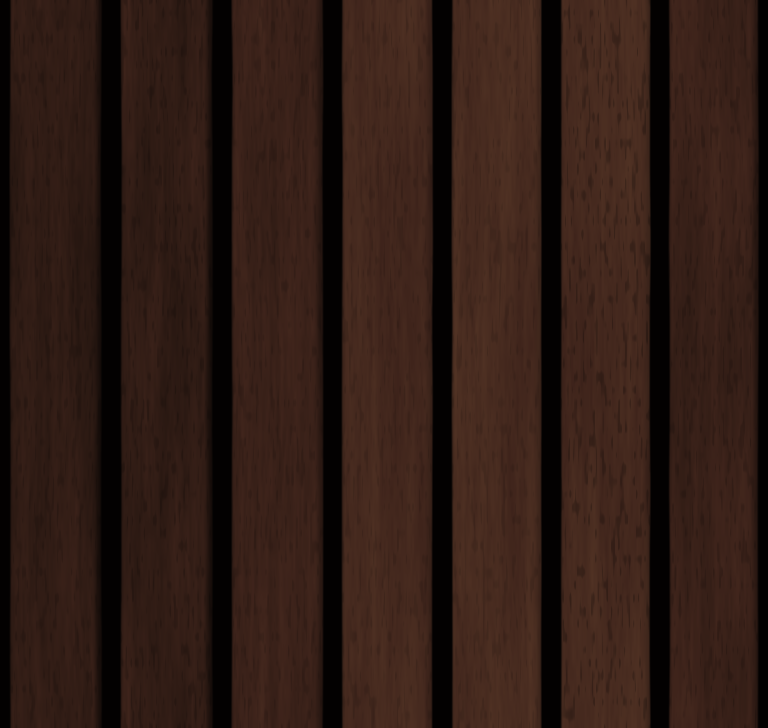
Give the GLSL for this texture, as a WebGL 1 fragment shader.

```glsl
precision highp float;
// Seven dark, fine-grained wooden slats standing upright over black gaps; tiles both ways.

uniform vec2 u_resolution;

const float TAU = 6.2831853;
const float SLATS = 7.0;          // repeats across
const float HALF_WIDTH = 0.41;    // half a slat, in units of the slat pitch
const float SPACING_DRIFT = 0.0045;
const float EDGE_SOFTNESS = 0.012;
const float EDGE_WOBBLE = 0.010;
const float LIGHTEST_X = 0.64;    // where the slats are lightest
const float TONE_MEAN = 0.49;
const float TONE_SWING = 0.25;
const float GRAIN_WARP = 0.007;
const float PORE_DEPTH = 0.24;

// Noise cells across and down the canvas, all whole numbers
const vec2 BLOTCH_CELLS = vec2(21.0, 4.0);
const vec2 BAND_CELLS = vec2(84.0, 3.0);
const vec2 STREAK_CELLS = vec2(210.0, 9.0);
const vec2 FIBRE_CELLS = vec2(390.0, 40.0);
const vec2 PORE_CELLS = vec2(340.0, 56.0);
const vec2 WOBBLE_CELLS = vec2(14.0, 9.0);

const vec3 GAP_COLOR = vec3(0.010, 0.005, 0.005);
const vec3 DARK_WOOD = vec3(0.145, 0.085, 0.062);
const vec3 RED_WOOD = vec3(0.245, 0.140, 0.106);
const vec3 LIGHT_WOOD = vec3(0.335, 0.212, 0.150);

float hash(vec2 p) {
  vec3 q = fract(vec3(p.xyx) * 0.1031);
  q += dot(q, q.yzx + 33.33);
  return fract((q.x + q.y) * q.z);
}

// Value noise that wraps over the unit square
float noise(vec2 uv, vec2 cells, float seed) {
  vec2 p = uv * cells;
  vec2 i = floor(p);
  vec2 f = p - i;
  f = f * f * (3.0 - 2.0 * f);
  vec2 a = mod(i, cells) + seed;
  vec2 b = mod(i + 1.0, cells) + seed;
  return mix(mix(hash(a), hash(vec2(b.x, a.y)), f.x),
             mix(hash(vec2(a.x, b.y)), hash(b), f.x), f.y);
}

// Wood colour from dark through reddish to light
vec3 woodColor(float tone) {
  vec3 color = mix(DARK_WOOD, RED_WOOD, clamp(tone * 2.0, 0.0, 1.0));
  return mix(color, LIGHT_WOOD, clamp(tone * 2.0 - 1.0, 0.0, 1.0));
}

void main() {
  vec2 uv = gl_FragCoord.xy / u_resolution;

  // Slat layout, slightly uneven in spacing
  float u = (uv.x - SPACING_DRIFT * sin(0.5 * TAU * uv.x)) * SLATS;
  float slat = mod(floor(u), SLATS);
  float across = fract(u) - 0.5;
  float slatCenter = (slat + 0.5) / SLATS;
  float slatHash = hash(vec2(slat, 5.0));

  // Grain coordinates bend gently along the slat
  float bend = noise(uv, BLOTCH_CELLS, 11.0) - 0.5;
  vec2 grainUv = uv + vec2(GRAIN_WARP * bend, 0.0);
  float blotch = noise(uv, BLOTCH_CELLS, 47.0) - 0.5;
  float band = noise(grainUv, BAND_CELLS, 83.0) - 0.5;
  float streak = noise(grainUv, STREAK_CELLS, 131.0) - 0.5;
  float fibre = noise(grainUv, FIBRE_CELLS, 197.0) - 0.5;

  // Tone drifts from slat to slat and down their length
  float slatTone = TONE_MEAN + TONE_SWING * cos(TAU * (slatCenter - LIGHTEST_X));
  float tone = slatTone + 0.06 * (slatHash - 0.5) + 0.04 * cos(TAU * uv.y);
  tone += 0.20 * blotch + 0.16 * band + 0.14 * streak + 0.12 * fibre;
  vec3 wood = woodColor(tone);

  // Short dark pores, stronger on some slats
  float pores = smoothstep(0.62, 0.92, noise(grainUv, PORE_CELLS, 263.0));
  wood *= 1.0 - PORE_DEPTH * mix(0.45, 1.0, slatHash) * pores;

  // Rounded edges, deeper shade on the right of the darker slats
  float rightShade = smoothstep(HALF_WIDTH - 0.08, HALF_WIDTH, across);
  float leftShade = smoothstep(HALF_WIDTH - 0.03, HALF_WIDTH, -across);
  wood *= 1.0 - mix(0.55, 0.20, smoothstep(0.25, 0.6, slatTone)) * rightShade;
  wood *= 1.0 - 0.18 * leftShade;

  // Slightly worn outline against the gap
  float wobble = EDGE_WOBBLE * (noise(uv, WOBBLE_CELLS, 311.0) - 0.5);
  float edge = abs(across) - HALF_WIDTH - wobble;
  float blur = max(EDGE_SOFTNESS, SLATS / u_resolution.x);
  float coverage = 1.0 - smoothstep(-blur, blur, edge);

  gl_FragColor = vec4(mix(GAP_COLOR, wood, coverage), 1.0);
}
```
